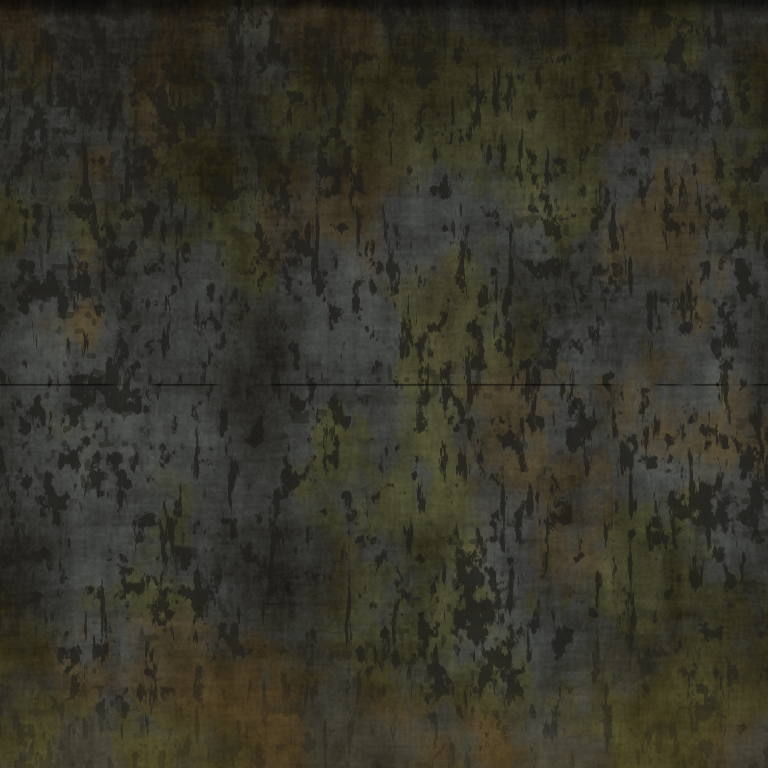
A Shadertoy shader for this texture:

```glsl
float hash(vec2 p) {
    vec3 q = fract(vec3(p.xyx) * 0.1031);
    q += dot(q, q.yzx + 33.33);
    return fract((q.x + q.y) * q.z);
}

float noise(vec2 p) {
    vec2 cell = floor(p), f = fract(p);
    f = f * f * (3.0 - 2.0 * f);
    return mix(mix(hash(cell), hash(cell + vec2(1, 0)), f.x),
               mix(hash(cell + vec2(0, 1)), hash(cell + vec2(1, 1)), f.x), f.y);
}

float fbm(vec2 p) {
    float sum = 0.0, amplitude = 0.5;
    for (int i = 0; i < 5; i++) {
        sum += amplitude * noise(p);
        p = p * 2.07 + vec2(17.3, 9.1);
        amplitude *= 0.56;
    }
    return sum / 1.07;
}

float segmentDistance(vec2 p, vec2 a, vec2 b) {
    vec2 ab = b - a;
    return length(p - a - ab * clamp(dot(p - a, ab) / dot(ab, ab), 0.0, 1.0));
}

// Faint straight scratches, some pale and some dark
float scratches(vec2 uv) {
    float sum = 0.0;
    for (float i = 0.0; i < 12.0; i++) {
        vec2 start = vec2(hash(vec2(i, 3.0)), hash(vec2(i, 8.0)));
        float angle = 3.14 * hash(vec2(i, 14.0));
        vec2 end = start + vec2(cos(angle), sin(angle)) * mix(0.03, 0.11, hash(vec2(i, 21.0)));
        float line = 1.0 - smoothstep(0.0004, 0.0018, segmentDistance(uv, start, end));
        sum += line * (hash(vec2(i, 30.0)) < 0.6 ? 0.03 : -0.05);
    }
    return sum * noise(uv * 60.0);
}

void mainImage(out vec4 fragColor, in vec2 fragCoord) {
    vec2 uv = fragCoord / iResolution.xy;
    vec2 warped = uv + 0.025 * (vec2(fbm(uv * 14.0), fbm(uv * 14.0 + 50.0)) - 0.5);

    // Broad stains, vertical drips and a woven surface
    float blotch = fbm(warped * vec2(6.5, 5.0) + 4.0);
    float patches = fbm(warped * vec2(19.0, 14.0) + 31.0);
    float drips = fbm(uv * vec2(48.0, 9.0) + 70.0);
    float brushed = fbm(uv * vec2(8.0, 75.0) + 12.0);
    float weave = noise(uv * vec2(55.0, 290.0)) + noise(uv * vec2(290.0, 55.0) + 9.0) - 1.0;
    float grain = noise(uv * 250.0) + noise(uv * 420.0 + 80.0) - 1.0;

    float tone = 0.212 + 0.19 * (blotch - 0.5) + 0.13 * (patches - 0.5)
               + 0.08 * (drips - 0.5) + 0.06 * (brushed - 0.5)
               + 0.022 * weave + 0.026 * grain;

    // Paler middle, gloomy top and side edges
    tone += 0.026 * exp(-pow((uv.y - 0.48) / 0.24, 2.0));
    tone -= 0.035 * smoothstep(0.7, 1.0, uv.y);
    float side = min(uv.x, 1.0 - uv.x);
    tone -= 0.045 * (1.0 - smoothstep(0.0, 0.07, side)) * smoothstep(0.25, 0.75, drips + 0.1);

    // Grey paint turning warmer in the shadows
    vec3 color = tone * mix(vec3(1.05, 1.01, 0.85), vec3(0.99, 1.02, 0.97),
                            smoothstep(0.13, 0.24, tone));

    // Sandy wash along the bottom
    float wash = 1.0 - smoothstep(0.03, 0.2, uv.y + 0.28 * (blotch - 0.5));
    vec3 sand = vec3(0.28, 0.265, 0.195) * (0.95 + 3.0 * (tone - 0.21));
    color = mix(color, sand, 0.8 * wash);

    // Rust and olive stains, strongest near the top and bottom
    float border = smoothstep(0.55, 1.0, uv.y) + 1.3 * (1.0 - smoothstep(0.12, 0.32, uv.y));
    float stain = fbm(warped * vec2(9.0, 7.0) + 93.0) + 0.1 * border + 0.25 * (patches - 0.5);
    vec3 stainTint = mix(vec3(1.12, 0.92, 0.62), vec3(1.04, 1.0, 0.6),
                         smoothstep(0.4, 0.6, noise(uv * 7.0 + 40.0)));
    color *= mix(vec3(1), stainTint, 0.8 * smoothstep(0.52, 0.72, stain));

    // Ragged flakes and pits clustered in the darker patches
    float cluster = smoothstep(0.35, 0.65, fbm(warped * 8.0 + 22.0));
    float flakes = smoothstep(0.59, 0.69, fbm(uv * vec2(62.0, 40.0) + 6.0) + 0.09 * (cluster - 0.5));
    float pits = smoothstep(0.71, 0.83, noise(uv * vec2(130.0, 95.0) + 5.0)) * cluster;
    float gouges = smoothstep(0.64, 0.74, fbm(uv * vec2(90.0, 20.0) + 55.0));
    float damage = max(max(0.75 * flakes, 0.45 * pits), 0.75 * gouges);
    color = mix(color, vec3(0.115, 0.11, 0.095), damage * (1.0 - 0.6 * wash));

    // Broken horizontal seam and dark upper rim
    float seam = 1.0 - smoothstep(0.0004, 0.002, abs(uv.y - 0.499));
    color *= 1.0 - 0.5 * seam * smoothstep(0.3, 0.65, noise(vec2(uv.x * 38.0, 2.0)));
    color *= mix(0.5, 1.0, smoothstep(0.0, 0.025, 1.0 - uv.y + 0.012 * (drips - 0.5)));

    color += scratches(uv);
    fragColor = vec4(clamp(color, 0.0, 1.0), 1.0);
}
```
